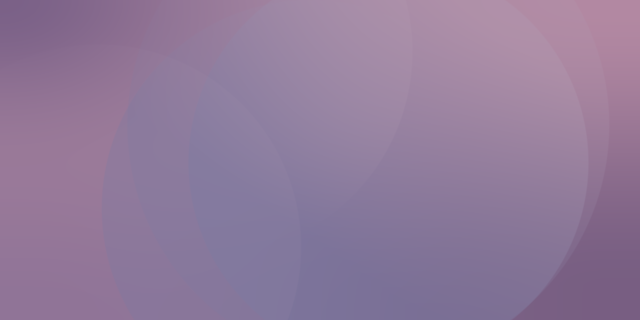
A WebGL 2 fragment shader for this background:

```glsl
#version 300 es
precision highp float;
// Large translucent discs overlapping on a dusky mauve and rose gradient.
// Each disc is an antialiased distance function whose glaze runs from
// slate blue at the lower left to pale lilac at the upper right.

uniform vec2 u_resolution;
out vec4 outColor;

// Coverage of a disc, with an edge about one pixel wide at any size.
float disc(vec2 p, vec2 center, float radius) {
    float soft = 1.0 / u_resolution.y;
    return 1.0 - smoothstep(-soft, soft, length(p - center) - radius);
}

// Rose light at the upper right, plum shade at the corners.
vec3 backdrop(vec2 p) {
    vec3 left = mix(vec3(0.56, 0.45, 0.59), vec3(0.61, 0.48, 0.60),
                    smoothstep(0.0, 0.6, p.y));
    vec3 right = mix(vec3(0.47, 0.37, 0.51), vec3(0.70, 0.535, 0.635),
                     smoothstep(0.1, 1.0, p.y));
    vec3 color = mix(left, right, smoothstep(0.3, 1.9, p.x));
    vec2 corner = vec2(p.x * 0.9, (1.0 - p.y) * 1.5);
    return mix(color, vec3(0.48, 0.38, 0.53), exp(-5.0 * dot(corner, corner)));
}

void main() {
    // Height is one unit; the layout is two units wide.
    vec2 p = gl_FragCoord.xy / u_resolution * vec2(2.0, 1.0);
    vec3 color = backdrop(p);

    // Shared glaze gradient, blue to lilac.
    float light = clamp(0.66 * (p.x - 0.65) + 0.95 * (p.y - 0.48), 0.0, 1.0);
    vec3 glaze = mix(vec3(0.46, 0.47, 0.63), vec3(0.69, 0.60, 0.69), light);

    // Low disc, dissolving to the right and near the top.
    float lowFade = (1.0 - smoothstep(0.7, 1.5, p.x)) * (1.0 - 0.4 * smoothstep(0.6, 1.0, p.y));
    color = mix(color, glaze, 0.30 * lowFade * disc(p, vec2(0.969, 0.349), 0.651));

    // Widest disc, fainter where it meets the top left.
    float wideFade = 1.0 - 0.5 * smoothstep(0.65, 1.0, p.y) * (1.0 - smoothstep(0.5, 1.0, p.x));
    color = mix(color, glaze, 0.22 * wideFade * disc(p, vec2(1.151, 0.609), 0.753));

    // Main central disc.
    color = mix(color, glaze, 0.38 * disc(p, vec2(1.214, 0.492), 0.625));

    // Pale veil at the lower left, clearest along its right rim.
    float veilFade = mix(0.25, 1.0, smoothstep(0.1, 0.8, p.x));
    color = mix(color, vec3(0.66, 0.58, 0.68), 0.11 * veilFade * disc(p, vec2(0.307, 0.227), 0.634));

    // Pale veil at the upper middle, fading to the left and downward.
    float upperFade = smoothstep(0.6, 1.2, p.x) * smoothstep(0.2, 0.7, p.y);
    color = mix(color, vec3(0.72, 0.63, 0.71), 0.15 * upperFade * disc(p, vec2(0.651, 0.839), 0.638));

    outColor = vec4(color, 1.0);
}
```
